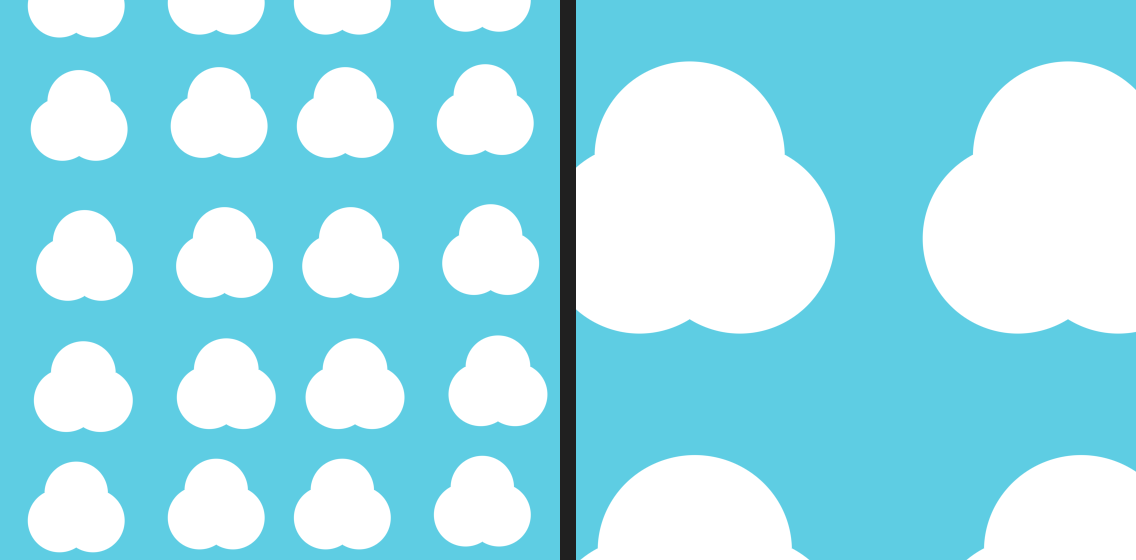
Left, the full canvas; right, a detail of the centre.
Write a Shadertoy shader that draws this pattern.

```glsl
// Three overlapping discs: two side by side, one on top
float cloudDistance(vec2 p) {
    float lower = length(vec2(abs(p.x) - 0.0299, p.y));
    float upper = length(p - vec2(0.0, 0.0488));
    return min(lower, upper) - 0.0566;
}

void mainImage(out vec4 fragColor, in vec2 fragCoord) {
    vec2 uv = fragCoord / iResolution.xy;
    float pixel = 1.0 / min(iResolution.x, iResolution.y);

    // Per row, bottom to top: first cloud x, y, and horizontal stretch
    vec3 rows[5] = vec3[5](
        vec3(0.1361, 0.0703, 1.0),
        vec3(0.1488, 0.2852, 1.021),
        vec3(0.1510, 0.5195, 1.0),
        vec3(0.1413, 0.7695, 1.0),
        vec3(0.1361, 0.9896, 1.0));

    float nearest = 1.0;
    for (int r = 0; r < 5; r++) {
        vec2 local = (uv - rows[r].xy) / vec2(rows[r].z, 1.0);
        for (int c = 0; c < 4; c++) {
            // Alternating wide and narrow gaps, rising after each wide one
            vec2 center = vec2(0.2376 * float(c) + 0.0124 * float(c % 2),
                               0.0052 * float((c + 1) / 2));
            nearest = min(nearest, cloudDistance(local - center));
        }
    }

    // White clouds on a sky blue ground
    float cloud = 1.0 - smoothstep(-0.7 * pixel, 0.7 * pixel, nearest);
    vec3 color = mix(vec3(0.37, 0.804, 0.89), vec3(1.0), cloud);
    fragColor = vec4(color, 1.0);
}
```
